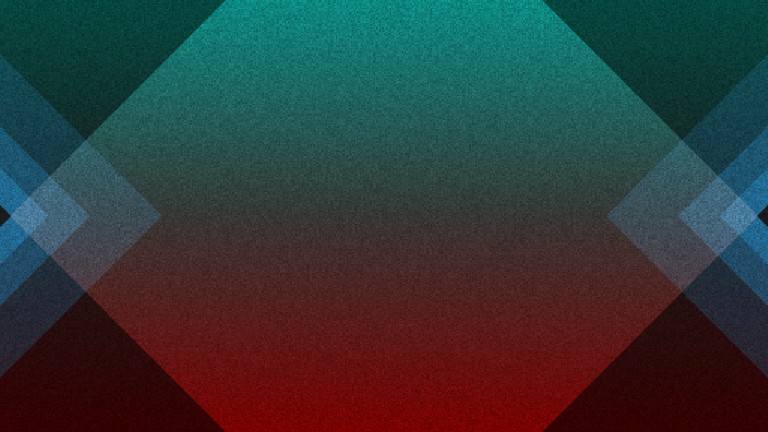
Write a Shadertoy shader that draws this background.

```glsl
// Teal-to-red gradient with a large diamond, blue side chevrons and fine grain.

float hash(vec2 p) {
    vec3 q = fract(p.xyx * vec3(0.1031, 0.1030, 0.0973));
    q += dot(q, q.yzx + 33.33);
    return fract((q.x + q.y) * q.z);
}

// Antialiased coverage of a diamond with the given half-diagonal.
float diamond(vec2 p, float radius) {
    float dist = (abs(p.x) + abs(p.y) - radius) * 0.7071;
    return clamp(0.5 - dist * iResolution.y, 0.0, 1.0);
}

// Vertical blend through three colours.
vec3 ramp(float y, vec3 low, vec3 middle, vec3 high) {
    return y < 0.5 ? mix(low, middle, y * 2.0) : mix(middle, high, y * 2.0 - 1.0);
}

void mainImage(out vec4 fragColor, in vec2 fragCoord) {
    vec2 uv = fragCoord / iResolution.y;
    float aspect = iResolution.x / iResolution.y;
    vec2 center = uv - vec2(0.5 * aspect, 0.5);
    vec2 side = vec2(0.5 * aspect - abs(center.x), center.y);

    // Dark backdrop and the brighter central diamond
    vec3 backdrop = ramp(uv.y, vec3(0.20, 0.0, 0.0), vec3(0.10, 0.10, 0.10), vec3(0.02, 0.28, 0.25));
    vec3 bright = ramp(uv.y, vec3(0.48, 0.0, 0.0), vec3(0.215, 0.215, 0.205), vec3(0.04, 0.54, 0.51));
    float inside = diamond(center, 0.866);
    vec3 color = mix(backdrop, bright, inside);

    // Nested translucent chevrons, hollow at the canvas edge
    vec3 blue = mix(vec3(0.14, 0.56, 0.80), vec3(0.32, 0.62, 0.82), inside);
    float hollow = diamond(side, 0.026);
    for (int i = 0; i < 3; i++) {
        float k = float(i);
        float radius = 0.375 - 0.167 * k + 0.0355 * k * (k - 1.0);
        float opacity = 0.20 + 0.10 * k;
        color = mix(color, blue, diamond(side, radius) * opacity * (1.0 - hollow));
    }

    // Grain that strengthens with brightness
    vec2 cell = floor(uv * 288.0);
    float grain = hash(cell) + hash(cell + 71.7) - 1.0;
    color *= 1.0 + 0.16 * grain;
    color += 0.012 * grain;

    fragColor = vec4(clamp(color, 0.0, 1.0), 1.0);
}
```
